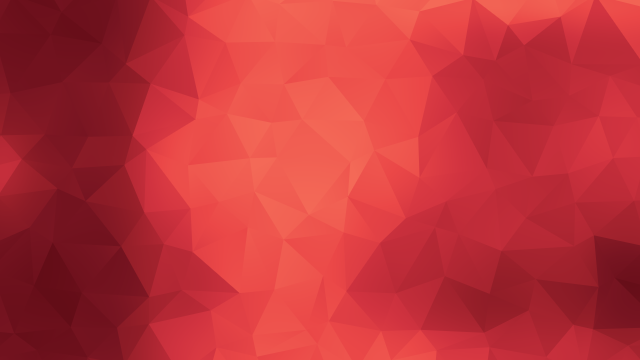
Give the GLSL for this background, as a Shadertoy shader.

```glsl
// Low-poly mesh of red facets: dark left side, bright coral centre, crimson right.

const float FACET_SIZE = 0.125;  // mean edge length, in canvas heights
const float JITTER = 0.36;       // vertex displacement, in edge lengths
const float ROW_HEIGHT = 0.866;  // height of an equilateral triangle

float hash(vec2 p) {
    return fract(sin(dot(p, vec2(127.1, 311.7))) * 43758.5453);
}

vec2 hash2(vec2 p) {
    return vec2(hash(p), hash(p + 37.3));
}

// Colour ramp from deep maroon (0) to light coral (1)
vec3 redRamp(float tone) {
    vec3 stops[7] = vec3[7](
        vec3(0.39, 0.05, 0.09), vec3(0.47, 0.08, 0.13), vec3(0.59, 0.12, 0.16),
        vec3(0.72, 0.16, 0.21), vec3(0.82, 0.20, 0.25), vec3(0.92, 0.28, 0.28),
        vec3(0.955, 0.41, 0.34));
    vec3 color = stops[0];
    for (int i = 1; i < 7; i++) {
        color = mix(color, stops[i], clamp(tone * 6.0 - float(i - 1), 0.0, 1.0));
    }
    return color;
}

// Pulls the tone towards a target inside a soft ellipse
float glow(float tone, vec2 p, vec2 centre, vec2 size, float target) {
    vec2 d = (p - centre) / size;
    return mix(tone, target, exp(-dot(d, d)));
}

// Smooth light field underneath the facets
float toneField(vec2 p) {
    // Broad left-to-right profile and the light upper band
    float tone = mix(0.20, 0.84, smoothstep(0.25, 0.68, p.x));
    tone = mix(tone, 0.53, smoothstep(1.05, 1.38, p.x));
    tone = mix(tone, 0.95, smoothstep(0.85, 0.99, p.y) * smoothstep(0.48, 0.80, p.x));
    // Left side
    tone = glow(tone, p, vec2(0.14, 0.97), vec2(0.22, 0.20), 0.05);
    tone = glow(tone, p, vec2(0.12, 0.17), vec2(0.24, 0.20), 0.03);
    tone = glow(tone, p, vec2(0.00, 0.52), vec2(0.09, 0.13), 0.60);
    tone = glow(tone, p, vec2(0.50, 0.22), vec2(0.10, 0.14), 0.40);
    // Centre
    tone = glow(tone, p, vec2(0.51, 0.55), vec2(0.10, 0.14), 0.83);
    tone = glow(tone, p, vec2(0.83, 0.54), vec2(0.30, 0.26), 1.00);
    tone = glow(tone, p, vec2(1.20, 0.33), vec2(0.14, 0.12), 0.53);
    tone = glow(tone, p, vec2(1.10, 0.22), vec2(0.12, 0.14), 0.66);
    // Right side
    tone = glow(tone, p, vec2(1.50, 0.75), vec2(0.18, 0.15), 0.46);
    tone = glow(tone, p, vec2(1.72, 0.62), vec2(0.16, 0.16), 0.70);
    tone = glow(tone, p, vec2(1.42, 0.18), vec2(0.30, 0.14), 0.33);
    tone = glow(tone, p, vec2(1.77, 0.21), vec2(0.15, 0.16), 0.05);
    // Lower edge
    tone = glow(tone, p, vec2(1.55, 0.00), vec2(0.20, 0.07), 0.54);
    tone = glow(tone, p, vec2(0.60, 0.03), vec2(0.12, 0.08), 0.68);
    return glow(tone, p, vec2(0.97, -0.02), vec2(0.38, 0.10), 0.88);
}

// Jittered vertex of a triangular lattice
vec2 meshVertex(vec2 id) {
    vec2 lattice = vec2(id.x + 0.5 * id.y, ROW_HEIGHT * id.y);
    return FACET_SIZE * (lattice + JITTER * (2.0 * hash2(id) - 1.0));
}

float cross2(vec2 a, vec2 b) {
    return a.x * b.y - a.y * b.x;
}

// Signed distance to the line a-b, positive on its left
float edgeDistance(vec2 p, vec2 a, vec2 b) {
    return cross2(b - a, p - a) / max(length(b - a), 1e-4);
}

// Facet colour in rgb, weighted by its antialiased coverage in a
vec4 facet(vec2 p, vec2 a, vec2 b, vec2 c, vec2 id, float pixel) {
    float side = sign(cross2(b - a, c - a));
    float inside = min(edgeDistance(p, a, b) * side,
                   min(edgeDistance(p, b, c) * side, edgeDistance(p, c, a) * side));
    float coverage = clamp(0.5 + inside / pixel, 0.0, 1.0);
    if (coverage <= 0.0) return vec4(0.0);

    vec2 middle = (a + b + c) / 3.0;
    vec2 tilt = hash2(id + 11.7) - 0.5;
    float tone = mix(toneField(middle), toneField(p), 0.4);
    tone += 0.09 * (hash(id + 5.1) - 0.5) + 0.8 * dot(tilt, p - middle);
    return vec4(redRamp(tone), 1.0) * coverage;
}

void mainImage(out vec4 fragColor, in vec2 fragCoord) {
    vec2 p = fragCoord / iResolution.y;
    float pixel = 1.0 / iResolution.y;

    // Lattice cell under this point
    float row = p.y / (FACET_SIZE * ROW_HEIGHT);
    vec2 cell = floor(vec2(p.x / FACET_SIZE - 0.5 * row, row));

    // Blend the two triangles of every nearby cell
    vec4 sum = vec4(0.0);
    for (int j = -1; j <= 1; j++) {
        for (int i = -1; i <= 1; i++) {
            vec2 id = cell + vec2(i, j);
            vec2 right = meshVertex(id + vec2(1, 0));
            vec2 upper = meshVertex(id + vec2(0, 1));
            sum += facet(p, meshVertex(id), right, upper, id, pixel);
            sum += facet(p, right, meshVertex(id + 1.0), upper, id + 0.5, pixel);
        }
    }
    fragColor = vec4(sum.rgb / max(sum.a, 1e-4), 1.0);
}
```
